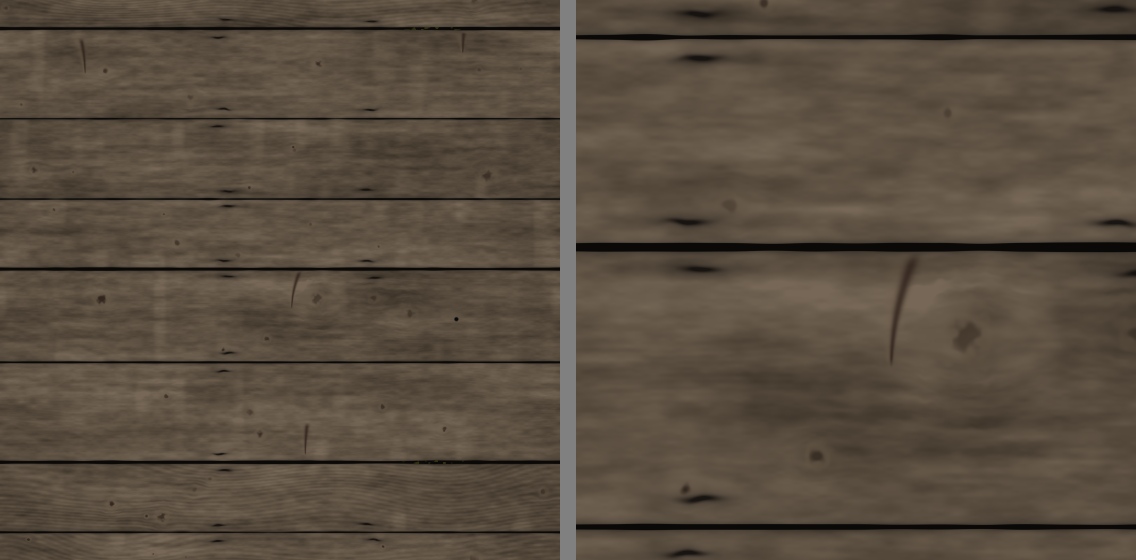
Left, the full canvas; right, a detail of the centre.
Reproduce this texture procedurally as a WebGL 1 fragment shader.

```glsl
precision highp float;
// Seven weathered brown planks laid horizontally, with dark uneven gaps between them.
// Each plank has its own stretched-noise grain, hashed knots and nail stains at the
// joist lines; a few slanted scars, a bored hole and moss in the gaps finish the wear.
uniform vec2 u_resolution;

float hash(vec2 p) {
  return fract(sin(dot(p, vec2(127.1, 311.7))) * 43758.5);
}

// Value noise that wraps in x after "period" cells.
float noise(vec2 p, float period, float seed) {
  vec2 i = floor(p), f = fract(p);
  f = f * f * (3.0 - 2.0 * f);
  float x0 = mod(i.x, period) + seed * 17.3;
  float x1 = mod(i.x + 1.0, period) + seed * 17.3;
  return mix(mix(hash(vec2(x0, i.y)), hash(vec2(x1, i.y)), f.x),
             mix(hash(vec2(x0, i.y + 1.0)), hash(vec2(x1, i.y + 1.0)), f.x), f.y);
}

float fbm(vec2 p, vec2 cells, float seed) {
  float sum = 0.0, amp = 0.57;
  for (int i = 0; i < 3; i++) {
    sum += amp * noise(p * cells, cells.x, seed + float(i) * 3.1);
    cells *= 2.0;
    amp *= 0.5;
  }
  return sum;
}

// Height and half width of the gap below plank i.
vec2 gap(float i) {
  if (i < 0.5) return vec2(0.0495, 0.0012);
  if (i < 1.5) return vec2(0.1745, 0.0028);
  if (i < 2.5) return vec2(0.353, 0.0015);
  if (i < 3.5) return vec2(0.5195, 0.0024);
  if (i < 4.5) return vec2(0.6445, 0.0012);
  if (i < 5.5) return vec2(0.788, 0.0012);
  return vec2(0.949, 0.0023);
}

// Slanted spike knot, tapering downward: x is its dark body, y its pale fringe.
vec2 scar(vec2 q, float len, float bend) {
  float t = q.y / len;
  float inside = smoothstep(-1.0, -0.8, t) * (1.0 - smoothstep(0.7, 1.0, t));
  float x = (q.x - bend * t * (1.0 + 0.5 * t)) / (0.0025 + 0.0018 * t);
  return inside * vec2(exp(-x * x), exp(-0.3 * (x + 1.8) * (x + 1.8)));
}

void main() {
  vec2 uv = gl_FragCoord.xy / u_resolution;
  float px = 1.0 / u_resolution.y;

  // Find the plank, and the distances to the gaps below and above.
  float lo = 1.0, hi = 1.0, id = 0.0;
  for (int i = 0; i < 7; i++) {
    float y = gap(float(i)).x;
    float up = fract(uv.y - y);
    if (up < lo) { lo = up; id = float(i); }
    hi = min(hi, fract(y - uv.y));
  }
  float nearGap = lo < hi ? id : mod(id + 1.0, 7.0);
  float edge = min(lo, hi);

  // Knots scattered on the plank; the grain bends around them.
  float v = lo, core = 0.0, halo = 0.0;
  for (int i = 0; i < 6; i++) {
    vec2 key = vec2(id * 7.0 + float(i), 3.7);
    vec2 c = vec2(hash(key), (lo + hi) * (0.12 + 0.76 * hash(key + 11.0)));
    vec2 q = vec2(fract(uv.x - c.x + 0.5) - 0.5, lo - c.y);
    float size = mix(0.003, 0.011, pow(hash(key + 23.0), 3.0));
    float r = length(q / size) + 0.7 * (noise(uv * 220.0, 220.0, id) - 0.5);
    float strength = 0.25 + 0.6 * hash(key + 31.0);
    core = max(core, strength * (1.0 - smoothstep(0.2, 1.0, r)));
    halo = max(halo, strength * exp(-3.0 * (r - 1.3) * (r - 1.3)));
    v -= 0.5 * q.y * exp(-0.12 * r * r);
  }

  // Grain: broad stains, long streaks and fine fibres.
  vec2 p = vec2(uv.x, v);
  float tone = 0.6 + 1.0 * (fbm(p, vec2(4.0, 15.0), id) - 0.5)
             + 0.7 * (fbm(p, vec2(7.0, 90.0), id + 9.0) - 0.5)
             + 0.65 * (fbm(p, vec2(50.0, 130.0), id + 20.0) - 0.5)
             + 0.1 * (hash(vec2(id, 5.0)) - 0.5);
  // Wavy growth lines, strong on two of the planks.
  float rings = sin(6.283 * (v * 120.0 + 7.0 * noise(p * vec2(5.0, 16.0), 5.0, id)));
  tone += rings * (id < 0.5 || id > 5.5 ? 0.09 : 0.02);
  // Pale smears running across the boards.
  tone += 0.25 * smoothstep(0.68, 0.95, noise(p * vec2(28.0, 9.0), 28.0, id + 40.0));
  vec3 col = mix(vec3(0.25, 0.212, 0.168), vec3(0.428, 0.373, 0.31), clamp(tone, -0.2, 1.2));

  col = mix(col, vec3(0.43, 0.37, 0.3), 0.45 * halo);
  col = mix(col, vec3(0.17, 0.125, 0.095), core);

  // Long scars.
  vec2 mark = scar(uv - vec2(0.15, 0.9), 0.034, -0.004)
            + scar(uv - vec2(0.525, 0.483), 0.036, 0.008)
            + scar(uv - vec2(0.546, 0.216), 0.03, 0.002)
            + scar(uv - vec2(0.827, 0.924), 0.02, 0.001);
  col = mix(col, vec3(0.42, 0.36, 0.29), 0.35 * min(mark.y, 1.0));
  col = mix(col, vec3(0.18, 0.125, 0.1), 0.75 * min(mark.x, 1.0));

  // Nail stains beside every gap at one joist, and now and then at a second.
  for (int j = 0; j < 2; j++) {
    vec2 key = vec2(id + (lo < hi ? 0.0 : 0.5), float(j) * 5.0 + 2.0);
    vec2 q = vec2(uv.x - 0.398 - 0.262 * float(j) - 0.02 * (hash(key) - 0.5),
                  edge - 0.012 - 0.005 * hash(key + 4.0));
    q.y += 0.003 * (noise(uv * 90.0, 90.0, id) - 0.5);
    float present = j == 0 ? 1.0 : step(0.65, hash(key + 8.0));
    float nail = exp(-dot(q * q, vec2(9000.0, 300000.0)));
    float stain = exp(-dot(q * q, vec2(900.0, 40000.0)));
    col = mix(col, vec3(0.06, 0.05, 0.045), present * min(0.85 * nail + 0.25 * stain, 0.9));
  }

  // Bored hole.
  float hole = length(uv - vec2(0.815, 0.43)) - 0.0035;
  col = mix(col, vec3(0.03), 1.0 - smoothstep(-px, px, hole));

  // Worn pale lip and shadow at the plank edges, then the gap itself.
  float along = noise(vec2(uv.x * 6.0, 0.5), 6.0, nearGap + 60.0);
  float halfWidth = gap(nearGap).y * (0.65 + 0.7 * along);
  float d = edge - halfWidth + 0.0012 * (noise(vec2(uv.x * 40.0, 0.5), 40.0, nearGap) - 0.5);
  col = mix(col, vec3(0.4, 0.37, 0.32), 0.3 * along * exp(-lo * 220.0));
  col *= 1.0 - 0.3 * exp(-max(d, 0.0) * 450.0);
  float moss = smoothstep(0.62, 0.8, noise(uv * vec2(150.0, 300.0), 150.0, 80.0))
             * smoothstep(0.7, 0.75, uv.x) * (1.0 - smoothstep(0.8, 0.85, uv.x))
             * (nearGap == 1.0 || nearGap == 6.0 ? 1.0 : 0.0);
  vec3 gapColor = mix(vec3(0.04, 0.035, 0.033), vec3(0.24, 0.25, 0.08), 0.7 * moss);
  col = mix(gapColor, col, smoothstep(-0.7 * px, 0.7 * px, d));

  gl_FragColor = vec4(col, 1.0);
}
```
